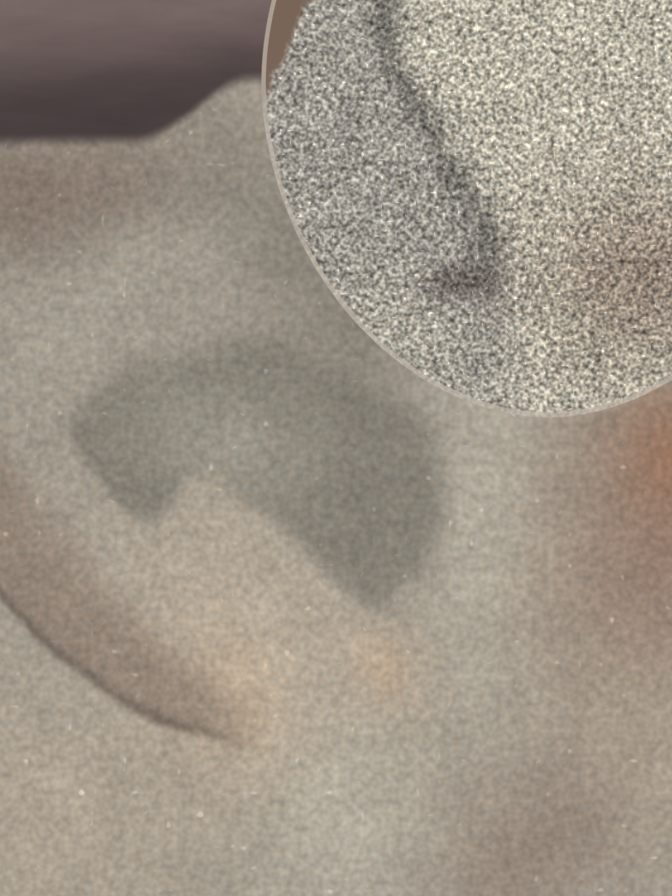
This texture is drawn by a Shadertoy shader. Its source:

```glsl
// A round scoop of sharp grey sand above a softly blurred bed of the same sand.
// The bed is layered from soft tinted ellipses, a curved shadow and a ridge;
// the scoop is a superellipse, and gradient noise supplies all of the grain.

const vec2  SCOOP_CENTRE = vec2(0.816, 1.212);
const vec2  SCOOP_RADIUS = vec2(0.427, 0.500);
const float SCOOP_POWER  = 1.9;
const float RIM_WIDTH    = 0.007;
const float SHARP_GRAIN  = 0.50;
const float SOFT_GRAIN   = 0.11;
const vec3 SAND       = vec3(0.62, 0.59, 0.54);
const vec3 PALE_SAND  = vec3(0.71, 0.69, 0.63);
const vec3 LIT_SAND   = vec3(0.73, 0.68, 0.61);
const vec3 WARM_SAND  = vec3(0.76, 0.66, 0.55);
const vec3 BROWN_SAND = vec3(0.55, 0.49, 0.44);
const vec3 RUST_SAND  = vec3(0.58, 0.48, 0.42);
const vec3 SHADE      = vec3(0.51, 0.49, 0.45);
const vec3 WALL_DARK  = vec3(0.29, 0.25, 0.25);
const vec3 WALL_LIGHT = vec3(0.46, 0.40, 0.39);
const vec3 RIM_LIGHT  = vec3(0.74, 0.70, 0.65);

vec2 gradient(vec2 cell) {
    uvec2 n = uvec2(ivec2(cell) + 4096);
    uint h = n.x * 1597334677u ^ n.y * 3812015801u;
    h = (h ^ (h >> 15)) * 2246822519u;
    h ^= h >> 13;
    float a = float(h & 65535u) * 6.2832 / 65536.0;
    return vec2(cos(a), sin(a));
}

float noise(vec2 p) {
    vec2 i = floor(p), f = p - i, u = f * f * f * (f * (f * 6.0 - 15.0) + 10.0);
    vec2 e = vec2(1, 0);
    float low  = mix(dot(gradient(i), f), dot(gradient(i + e), f - e), u.x);
    float high = mix(dot(gradient(i + e.yx), f - e.yx), dot(gradient(i + 1.0), f - 1.0), u.x);
    return mix(low, high, u.y);
}

float fbm(vec2 p) {
    float sum = 0.0, amp = 0.6;
    for (int i = 0; i < 4; i++) {
        sum += amp * noise(p);
        p = mat2(1.6, 1.2, -1.2, 1.6) * p + 7.3;
        amp *= 0.55;
    }
    return sum;
}

// Blends a colour in through a soft, rotated ellipse.
void stain(inout vec3 col, vec2 p, vec2 centre, vec2 radius, float angle, vec3 tint, float amount) {
    vec2 d = p - centre;
    float c = cos(angle), s = sin(angle);
    vec2 q = vec2(c * d.x + s * d.y, c * d.y - s * d.x) / radius;
    col = mix(col, tint, amount * exp(-dot(q, q)));
}

float scoopDistance(vec2 p) {
    vec2 q = pow(abs(p - SCOOP_CENTRE) / SCOOP_RADIUS, vec2(SCOOP_POWER));
    return (pow(q.x + q.y, 1.0 / SCOOP_POWER) - 1.0) * 0.45;
}

vec3 sandBed(vec2 p) {
    vec2 w = p + 0.025 * vec2(fbm(p * 7.0), fbm(p * 7.0 + 31.0));
    vec3 col = SAND;
    stain(col, w, vec2(0.03, 1.04), vec2(0.32, 0.10), 0.1, BROWN_SAND * 0.92, 0.85);
    stain(col, w, vec2(0.20, 0.92), vec2(0.35, 0.08), 0.5, PALE_SAND * 0.92, 0.6);
    stain(col, w, vec2(0.49, 0.91), vec2(0.24, 0.10), -0.9, SHADE, 0.75);
    stain(col, w, vec2(0.73, 0.56), vec2(0.12, 0.36), 0.05, PALE_SAND, 0.85);
    stain(col, w, vec2(1.02, 0.52), vec2(0.20, 0.28), -0.2, RUST_SAND, 0.9);
    stain(col, w, vec2(1.01, 0.66), vec2(0.09, 0.09), 0.0, RUST_SAND * vec3(1.05, 0.92, 0.82), 0.7);
    stain(col, w, vec2(0.98, 0.22), vec2(0.14, 0.18), 0.0, LIT_SAND * 0.94, 0.65);
    stain(col, w, vec2(0.78, 0.07), vec2(0.16, 0.11), 0.7, BROWN_SAND, 0.75);
    stain(col, w, vec2(0.08, 0.12), vec2(0.25, 0.20), -0.5, LIT_SAND * 0.96, 0.75);
    stain(col, w, vec2(0.38, 0.37), vec2(0.31, 0.18), -0.8, LIT_SAND, 0.85);
    stain(col, w, vec2(0.50, 0.09), vec2(0.12, 0.16), 0.0, PALE_SAND, 0.7);
    stain(col, w, vec2(0.34, 0.29), vec2(0.09, 0.12), 0.3, WARM_SAND, 0.5);

    // Brown slope on the left, ending in a dark curved ridge.
    float above = w.y - 0.165 - 0.283 * exp(-4.7 * w.x);
    float width = max(0.30 - 0.55 * w.x, 0.06);
    float slope = smoothstep(-0.012, 0.015, above) * (1.0 - smoothstep(0.45 * width, width, above));
    float reach = 1.0 - smoothstep(0.25, 0.42, w.x);
    col = mix(col, BROWN_SAND * 1.03, 0.85 * slope * reach);
    col *= 1.0 - 0.18 * reach * exp(-pow((above - 0.008) / 0.012, 2.0));

    // Rounded shadow cut by a bent diagonal edge.
    float edge = mix(0.726 - 1.3 * (w.x - 0.07), 0.63 - 0.97 * (w.x - 0.33), smoothstep(0.19, 0.33, w.x));
    float bowl = length((w - vec2(0.36, 0.595)) / vec2(0.305, 0.225));
    float shadow = smoothstep(-0.022, 0.028, w.y - edge) * (1.0 - smoothstep(0.88, 1.12, bowl));
    vec3 shade = SHADE;
    stain(shade, w, vec2(0.34, 0.67), vec2(0.13, 0.08), -0.4, PALE_SAND * 0.91, 0.7);
    col = mix(col, shade, 0.9 * shadow);
    stain(col, w, vec2(0.57, 0.34), vec2(0.06, 0.05), -0.7, WARM_SAND, 0.6);

    // Blurred grain with a few pale flecks.
    float grain = noise(p * 75.0) + 0.8 * noise(p.yx * 125.0 + 9.0);
    col *= 1.0 + SOFT_GRAIN * grain + 0.09 * fbm(p * 14.0);
    col += 0.13 * smoothstep(0.42, 0.65, noise(p * 62.0 + 40.0));

    // Dark wall behind the bed.
    float top = 1.122 + 0.09 * smoothstep(0.20, 0.37, p.x) + 0.01 * fbm(p * 9.0);
    vec3 wall = mix(WALL_DARK, WALL_LIGHT, smoothstep(1.17, 1.33, p.y + 0.08 * (0.2 - p.x)));
    wall *= 1.0 + 0.12 * fbm(p * vec2(5.0, 22.0));
    return mix(col, wall, smoothstep(-0.012, 0.014, p.y - top));
}

vec3 scoopSand(vec2 p) {
    vec2 w = p + 0.03 * vec2(fbm(p * 10.0), fbm(p * 10.0 + 17.0));
    float crease = w.x - 0.57 - 0.16 * (1.0 - smoothstep(0.92, 1.32, w.y));
    vec3 col = mix(SAND * vec3(0.98, 1.0, 1.03), PALE_SAND, smoothstep(-0.02, 0.07, crease));
    col *= 1.0 - 0.22 * exp(-pow(crease / 0.022, 2.0)) * smoothstep(0.85, 0.95, w.y);
    stain(col, w, vec2(0.95, 0.92), vec2(0.14, 0.13), 0.6, BROWN_SAND, 0.85);
    stain(col, w, vec2(0.69, 0.91), vec2(0.055, 0.025), 0.2, WALL_DARK, 0.6);
    stain(col, w, vec2(0.61, 0.83), vec2(0.12, 0.06), -0.7, PALE_SAND, 0.5);
    float grain = noise(p * 115.0) + 0.9 * noise(mat2(0.8, 0.6, -0.6, 0.8) * p * 185.0);
    col *= 1.0 + SHARP_GRAIN * grain + 0.2 * fbm(p * 22.0);
    col += 0.22 * smoothstep(0.3, 0.6, noise(p * 140.0 + 60.0));
    // Bare brown metal at the upper left.
    float bare = w.y - 1.19 - 2.2 * (w.x - 0.40);
    return mix(col, RUST_SAND * 0.82, smoothstep(-0.01, 0.02, bare));
}

void mainImage(out vec4 fragColor, in vec2 fragCoord) {
    vec2 p = fragCoord / iResolution.xy * vec2(1.0, 4.0 / 3.0);
    float pixel = 1.0 / iResolution.x;
    float d = scoopDistance(p);
    vec3 scoop = mix(scoopSand(p), RIM_LIGHT, 0.75 * smoothstep(-pixel, pixel, d + RIM_WIDTH));
    vec3 col = mix(scoop, sandBed(p), smoothstep(-pixel, pixel, d));
    col *= 1.0 + 0.03 * noise(p * 95.0 + 80.0) * vec3(1.0, 0.0, -1.0);
    fragColor = vec4(clamp(col, 0.0, 1.0), 1.0);
}
```
